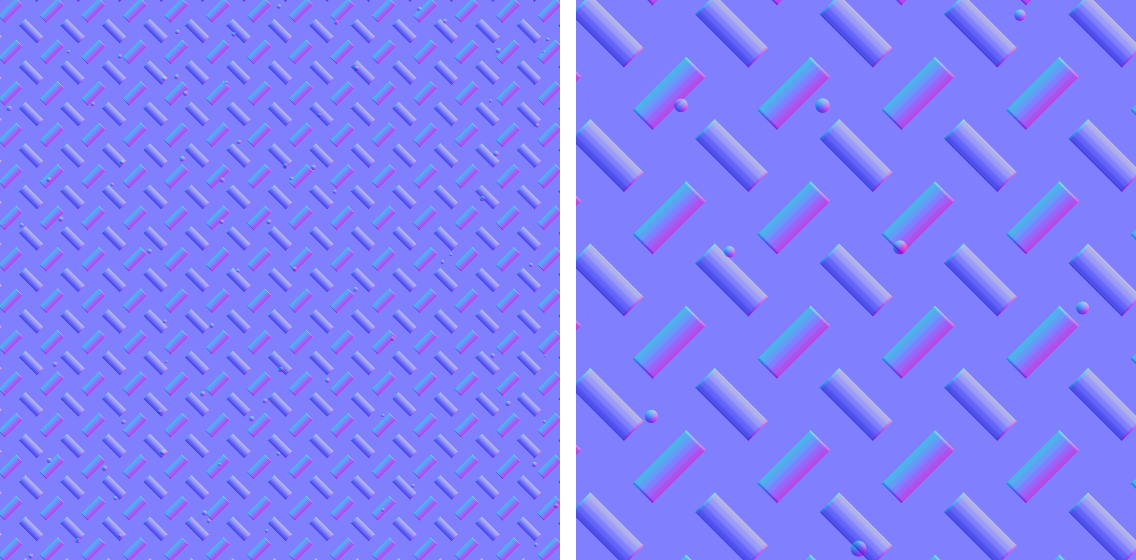
Left, the full canvas; right, a detail of the centre.
Reproduce this texture map procedurally as a Shadertoy shader.

```glsl
// Tangent-space normal map of a diamond tread plate with scattered small pebbles.

const float CELLS = 27.0;                   // half-steps of the bar lattice per canvas
const float PEBBLE_GRID = 13.0;             // pebble cells per canvas
const vec2 BAR_HALF = vec2(0.605, 0.222);   // half length and half width, in cells
const float TAU = 6.2831853;

float hash(vec2 cell, float seed) {
    return fract(sin(dot(cell, vec2(127.1, 311.7)) + seed * 74.7) * 43758.545);
}

// Rises like x, but with soft plateaus every 'stride'
float softStairs(float x, float stride) {
    return x - sin(TAU * x / stride) * stride / TAU;
}

// Steepening towards the rim, signed by the side
float rimSlope(float x, float halfSize, float bevel) {
    return sign(x) * smoothstep(halfSize - bevel, halfSize, abs(x));
}

// Tilt of one rounded bar lying along the unit vector 'axis'
vec2 barTilt(vec2 p, vec2 axis, vec2 halfSize, float pixel) {
    vec2 across = vec2(-axis.y, axis.x);
    vec2 q = vec2(dot(p, axis), dot(p, across));
    vec2 edge = abs(q) - halfSize;
    float mask = 1.0 - smoothstep(-0.5 * pixel, 0.5 * pixel, max(edge.x, edge.y));
    float sideSlope = 0.8 * softStairs(q.y / halfSize.y, 0.4)
                    + 0.2 * rimSlope(q.y, halfSize.y, 0.04);
    float endSlope = 0.75 * rimSlope(q.x, halfSize.x, 0.05);
    return mask * (axis * endSlope + across * sideSlope);
}

// Two interleaved square lattices of bars, leaning opposite ways
vec2 treadTilt(vec2 p, float pixel) {
    vec2 rising = mod(p + 0.5, 2.0) - 1.0;
    vec2 falling = mod(p - 0.5, 2.0) - 1.0;
    return barTilt(rising, normalize(vec2(1.0, 1.0)), BAR_HALF, pixel)
         + barTilt(falling, normalize(vec2(1.0, -1.0)), BAR_HALF, pixel);
}

// At most one dome per cell, kept inside the cell by the jitter range
vec2 pebbleTilt(vec2 p, float density, float pixel) {
    vec2 cell = floor(p);
    vec2 jitter = vec2(hash(cell, 1.0), hash(cell, 2.0));
    vec2 offset = p - cell - mix(vec2(0.08), vec2(0.92), jitter);
    float radius = mix(0.025, 0.062, sqrt(hash(cell, 3.0)));
    float dist = length(offset);
    float mask = 1.0 - smoothstep(-0.5 * pixel, 0.5 * pixel, dist - radius);
    return step(hash(cell, 4.0), density) * mask * 0.9 * offset / radius;
}

void mainImage(out vec4 fragColor, in vec2 fragCoord) {
    vec2 uv = fragCoord / iResolution.y;
    float pixel = 1.0 / iResolution.y;

    vec2 tilt = treadTilt(uv * CELLS, pixel * CELLS)
              + pebbleTilt(uv * PEBBLE_GRID, 0.45, pixel * PEBBLE_GRID);

    // Encode the unit normal as a colour
    vec3 normal = normalize(vec3(tilt, 1.0));
    fragColor = vec4(0.5 + 0.5 * normal, 1.0);
}
```
